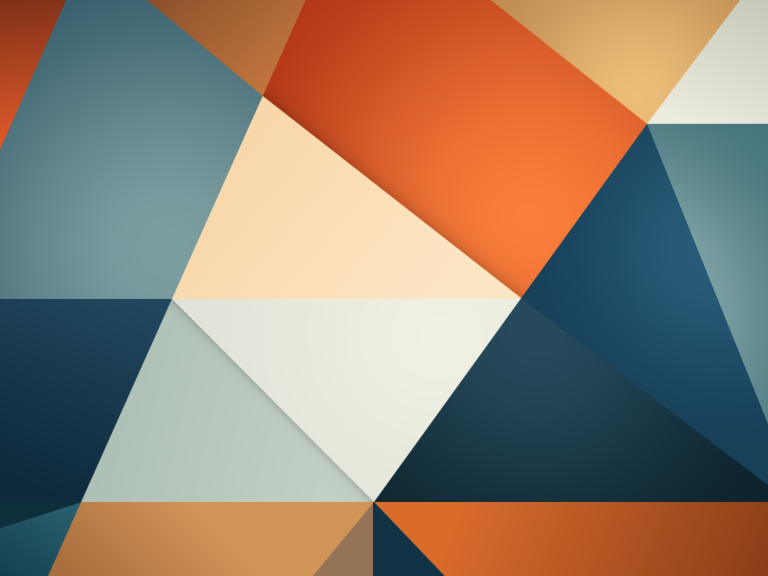
Give the GLSL for this background, as a Shadertoy shader.

```glsl
// Flat paper-like facets in blue, cream and orange meeting at shared hubs.
// Half-plane masks split the canvas into regions; each facet has its own
// soft gradient, and two folds carry a thin shadow. Coordinates run 0 to 1.

const vec2 LEFT_HUB = vec2(0.224, 0.481);
const vec2 PEAK = vec2(0.3425, 0.833);
const vec2 MID_HUB = vec2(0.680, 0.481);
const vec2 RIGHT_HUB = vec2(0.8425, 0.785);
const vec2 LOW_HUB = vec2(0.487, 0.1285);

// Smooth coverage of the positive side of a signed value
float cover(float d) {
    return clamp(0.5 + d / max(fwidth(d), 1e-6), 0.0, 1.0);
}

float lineDistance(vec2 p, vec2 a, vec2 b) {
    vec2 dir = normalize(b - a);
    return dir.x * (p.y - a.y) - dir.y * (p.x - a.x);
}

// One on the left of the directed line from a to b
float leftOf(vec2 p, vec2 a, vec2 b) {
    return cover(lineDistance(p, a, b));
}

vec3 ramp(vec2 p, vec2 a, vec2 b, vec3 colorA, vec3 colorB) {
    vec2 span = b - a;
    return mix(colorA, colorB, clamp(dot(p - a, span) / dot(span, span), 0.0, 1.0));
}

vec3 glow(vec2 p, vec2 center, float radius, vec3 inner, vec3 outer) {
    float r = length((p - center) * vec2(1.333, 1.0)) / radius;
    return mix(inner, outer, smoothstep(0.0, 1.0, r));
}

// Thin shadow falling to the left of a fold
float foldShadow(vec2 p, vec2 a, vec2 b, float width) {
    float d = lineDistance(p, a, b);
    return cover(d) * exp(-max(d, 0.0) / width);
}

vec3 leftFacets(vec2 p) {
    vec3 slate = glow(p, vec2(0.22, 0.57), 0.62, vec3(0.49, 0.62, 0.63), vec3(0.17, 0.33, 0.39));
    vec3 rust = ramp(p, vec2(0.0, 1.0), vec2(0.03, 0.77), vec3(0.50, 0.19, 0.09), vec3(0.85, 0.34, 0.16));
    vec3 brown = ramp(p, vec2(0.20, 1.0), vec2(0.36, 0.86), vec3(0.55, 0.32, 0.17), vec3(0.76, 0.46, 0.24));
    vec3 navy = ramp(p, vec2(0.02, 0.16), vec2(0.20, 0.47), vec3(0.05, 0.16, 0.23), vec3(0.13, 0.28, 0.37));
    vec3 teal = ramp(p, vec2(0.0, 0.0), vec2(0.10, 0.11), vec3(0.08, 0.25, 0.31), vec3(0.16, 0.37, 0.43));

    vec3 color = mix(slate, rust, leftOf(p, vec2(0.0, 0.74), vec2(0.086, 1.0)));
    color = mix(color, brown, leftOf(p, vec2(0.191, 1.0), PEAK));
    color = mix(navy, color, cover(p.y - LEFT_HUB.y));
    color = mix(vec3(0.06, 0.18, 0.23), color, cover(p.y - LOW_HUB.y));
    return mix(teal, color, leftOf(p, vec2(0.0, 0.083), vec2(0.107, 0.1285)));
}

vec3 centerFacets(vec2 p) {
    vec3 orange = glow(p, vec2(0.69, 0.62), 0.68, vec3(0.98, 0.49, 0.23), vec3(0.67, 0.18, 0.07));
    vec3 tan_ = glow(p, vec2(0.83, 0.83), 0.32, vec3(0.92, 0.74, 0.47), vec3(0.75, 0.55, 0.32));
    vec3 cream = ramp(p, vec2(0.25, 0.70), vec2(0.58, 0.49), vec3(0.97, 0.84, 0.66), vec3(0.99, 0.90, 0.77));
    vec3 ivory = glow(p, vec2(0.57, 0.42), 0.46, vec3(0.94, 0.94, 0.89), vec3(0.88, 0.89, 0.85));
    vec3 sage = ramp(p, vec2(0.13, 0.25), vec2(0.42, 0.20), vec3(0.68, 0.75, 0.71), vec3(0.76, 0.81, 0.77));

    // Upper half: warm sheets over cream
    orange *= 1.0 - 0.18 * foldShadow(p, PEAK, MID_HUB, 0.012);
    vec3 upper = mix(cream, orange, leftOf(p, PEAK, MID_HUB));
    upper = mix(upper, tan_, leftOf(p, vec2(0.639, 1.0), RIGHT_HUB));

    // Lower half: ivory folded over sage
    sage *= 1.0 - 0.18 * foldShadow(p, LOW_HUB, LEFT_HUB, 0.005);
    vec3 lower = mix(ivory, sage, leftOf(p, LOW_HUB, LEFT_HUB));
    return mix(lower, upper, cover(p.y - MID_HUB.y));
}

vec3 rightFacets(vec2 p) {
    vec3 mist = glow(p, vec2(0.78, 0.45), 0.45, vec3(0.63, 0.75, 0.75), vec3(0.28, 0.46, 0.49));
    vec3 blue = glow(p, vec2(0.93, 0.57), 0.36, vec3(0.16, 0.36, 0.47), vec3(0.09, 0.25, 0.35));
    vec3 white = ramp(p, vec2(0.88, 0.80), vec2(1.0, 1.0), vec3(0.92, 0.92, 0.87), vec3(0.77, 0.79, 0.73));
    vec3 deep = glow(p, vec2(0.70, 0.43), 0.50, vec3(0.15, 0.29, 0.36), vec3(0.05, 0.14, 0.18));

    vec3 color = mix(mist, blue, leftOf(p, vec2(1.0, 0.264), RIGHT_HUB) * cover(0.785 - p.y));
    color = mix(color, white, cover(p.y - RIGHT_HUB.y));
    return mix(deep, color, leftOf(p, MID_HUB, vec2(1.0, 0.158)));
}

vec3 bottomFacets(vec2 p) {
    vec3 ochre = ramp(p, vec2(0.09, 0.0), vec2(0.25, 0.12), vec3(0.66, 0.43, 0.24), vec3(0.82, 0.58, 0.34));
    vec3 umber = vec3(0.58, 0.45, 0.34);
    vec3 ink = vec3(0.07, 0.20, 0.27);
    vec3 ember = ramp(p, vec2(0.60, 0.12), vec2(1.0, 0.0), vec3(0.85, 0.42, 0.17), vec3(0.54, 0.24, 0.10));

    vec3 color = mix(umber, ochre, leftOf(p, vec2(0.4075, 0.0), LOW_HUB));
    color = mix(color, ink, cover(p.x - 0.4857));
    return mix(color, ember, leftOf(p, LOW_HUB, vec2(0.579, 0.0)));
}

void mainImage(out vec4 fragColor, in vec2 fragCoord) {
    vec2 p = fragCoord / iResolution.xy;

    // The right border bends slightly at its upper hub
    float isRight = min(leftOf(p, RIGHT_HUB, LOW_HUB) * -1.0 + 1.0, 1.0);
    isRight = 1.0 - leftOf(p, LOW_HUB, RIGHT_HUB);
    isRight = min(isRight, 1.0 - leftOf(p, RIGHT_HUB, vec2(0.9635, 1.0)));

    vec3 color = mix(centerFacets(p), rightFacets(p), isRight);
    color = mix(bottomFacets(p), color, cover(p.y - LOW_HUB.y));
    color = mix(color, leftFacets(p), leftOf(p, vec2(0.0625, 0.0), vec2(0.398, 1.0)));
    fragColor = vec4(color, 1.0);
}
```
